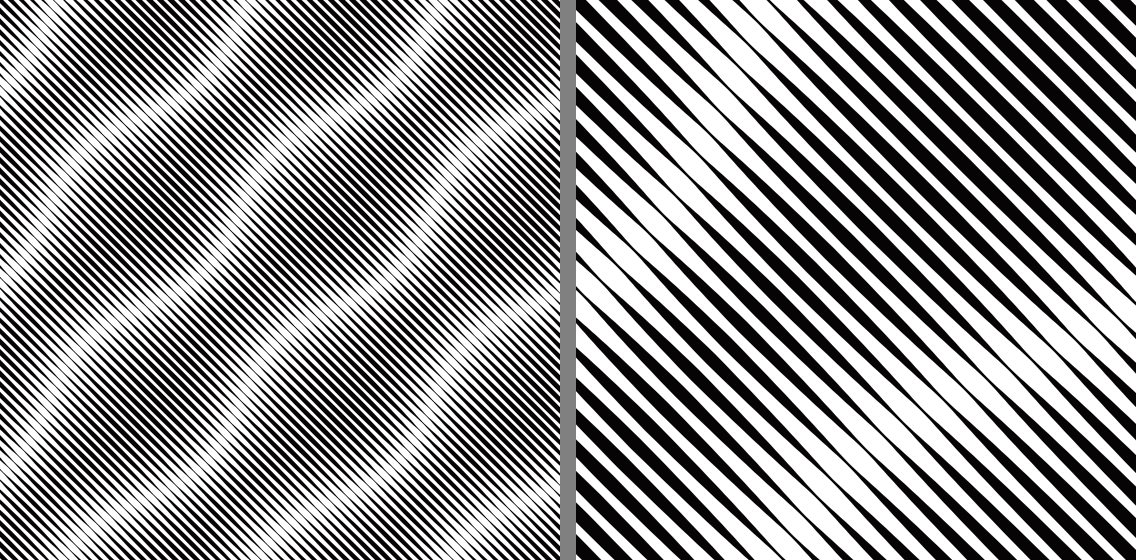
Left, the full canvas; right, a detail of the centre.
Write a WebGL 2 fragment shader that draws this pattern.

```glsl
#version 300 es
precision highp float;
// Diagonal black lines that swell and taper, forming staggered wavy bands of light.

uniform vec2 u_resolution;
out vec4 fragColor;

const float TAU = 6.2831853;
const vec3 PAPER = vec3(1.0);
const vec3 INK = vec3(0.027, 0.016, 0.024);

const float TILE = 0.343;           // side of the repeating square
const float LINES_PER_TILE = 18.0;  // lines crossed along one side
const float LINE_PHASE = 0.0;       // shift of the lines, in spacings
const float BAND_START = 0.120;     // position of the first light band
const float WAVE_HEIGHT = 0.044;    // sway of each band along the lines
const float WAVE_CREST = -0.122;    // where the first band sways furthest
const float THIN_SHARE = 0.10;      // ink share where lines pinch
const float FULL_SHARE = 0.69;      // ink share that lines swell towards
const float CREST_REACH = 0.064;    // taper length at the wave crests
const float TROUGH_REACH = 0.086;   // taper length at the wave troughs
const float TIP_ROUNDING = 0.010;   // softens the pinch of each line

// Sway of a band, from -1 to 1; neighbours are half a wave apart.
float bandWave(float across, float band) {
    return cos(TAU * (across - WAVE_CREST - band * TILE) / (2.0 * TILE));
}

// Share of the line spacing covered by ink.
float inkShare(float along, float across) {
    float nearest = round((along - BAND_START) / TILE);
    float swell = 1.0;
    for (int i = -1; i <= 1; i++) {
        float band = nearest + float(i);
        float wave = bandWave(across, band);
        float center = BAND_START + band * TILE + WAVE_HEIGHT * wave;
        float dist = length(vec2(along - center, TIP_ROUNDING)) - TIP_ROUNDING;
        float reach = mix(TROUGH_REACH, CREST_REACH, 0.5 + 0.5 * wave);
        swell = min(swell, 1.0 - exp(-dist / reach));
    }
    return mix(THIN_SHARE, FULL_SHARE, swell);
}

void main() {
    float side = min(u_resolution.x, u_resolution.y);
    vec2 p = gl_FragCoord.xy / side;

    // Diagonal axes: along the lines and across them
    float along = p.x - p.y + 1.0;
    float across = p.x + p.y - 1.0;

    // Nearest line, with its width taken at its own axis
    float spacing = TILE / LINES_PER_TILE;
    float lineAxis = (round(across / spacing - LINE_PHASE) + LINE_PHASE) * spacing;
    float halfWidth = 0.5 * spacing * inkShare(along, lineAxis);

    // Perpendicular distance to the edge, smoothed over one pixel
    float edge = (abs(across - lineAxis) - halfWidth) * inversesqrt(2.0);
    float ink = clamp(0.5 - edge * side, 0.0, 1.0);

    fragColor = vec4(mix(PAPER, INK, ink), 1.0);
}
```
